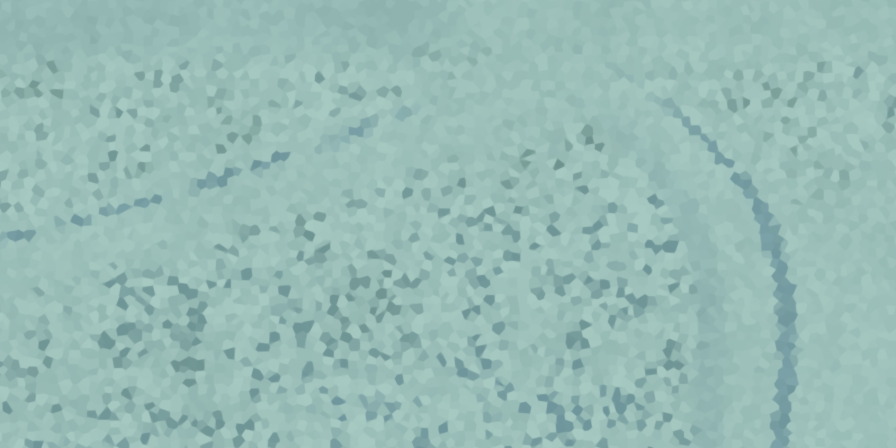
This texture is drawn by a Shadertoy shader. Its source:

```glsl
// Pale teal sandy ground in angular grains, crossed by two blue-grey wheel tracks.
#define GRAINS 50.0                    // grains per canvas height
#define JITTER 0.92                    // irregularity of the grain grid
#define SHARPNESS 15.0                 // crispness of the grain borders
#define FIELD_DENSITY 0.34             // dark grains in the inner field
#define VERGE_DENSITY 0.25             // dark grains on the outer verges
#define ROAD_DENSITY 0.08              // dark grains on the smooth lane
#define TRACK_WIDTH 0.014
#define PALE vec3(0.650, 0.788, 0.758)
#define SAND vec3(0.572, 0.713, 0.692)
#define MOSS vec3(0.435, 0.580, 0.560)
#define SLATE vec3(0.435, 0.588, 0.615)

vec2 hash2(vec2 p) {
    vec3 q = fract(vec3(p.xyx) * vec3(0.1031, 0.1030, 0.0973));
    q += dot(q, q.yzx + 33.33);
    return fract((q.xx + q.yz) * q.zy);
}

float cornerSlope(vec2 cell, vec2 offset) {
    float angle = 6.2832 * hash2(cell + 71.0).x;
    return dot(vec2(cos(angle), sin(angle)), offset);
}

float gradientNoise(vec2 p) {
    vec2 i = floor(p), f = fract(p);
    vec2 u = f * f * f * (f * (f * 6.0 - 15.0) + 10.0);
    vec2 e = vec2(1.0, 0.0);
    float low = mix(cornerSlope(i, f), cornerSlope(i + e.xy, f - e.xy), u.x);
    float high = mix(cornerSlope(i + e.yx, f - e.yx), cornerSlope(i + e.xx, f - e.xx), u.x);
    return mix(low, high, u.y);
}

// Height of the left track at x
float leftTrack(float x) {
    return 0.466 + x * (0.23 + 0.09 * x);
}

// Position of the right, curving track at height y
float rightTrack(float y) {
    float d = y - 0.25;
    return 1.757 - d * d * (0.5 + d);
}

float band(float dist, float halfWidth) {
    return 1.0 - smoothstep(halfWidth * 0.65, halfWidth * 1.35, abs(dist));
}

// Flat colour of the grain whose seed lies at p
vec3 grainColour(vec2 p, vec2 id) {
    vec2 rnd = hash2(id + 19.0);
    float above = p.y - leftTrack(p.x);
    float outside = p.x - rightTrack(p.y);
    float clumps = gradientNoise(p * 9.0);
    float broad = gradientNoise(p * 3.0 + 5.0);

    // Regions of the ground
    float field = smoothstep(0.08, 0.22, -above) * smoothstep(0.14, 0.25, -outside);
    float verge = max(smoothstep(0.02, 0.07, above),
                      smoothstep(0.03, 0.10, outside) * smoothstep(0.4, 0.75, p.y));
    float horizon = smoothstep(0.82, 0.93, p.y);
    verge *= 1.0 - horizon;

    // Furrows that slant up to the right, strongest near the bottom
    vec2 furrow = vec2(dot(p, vec2(0.94, 0.34)), dot(p, vec2(-0.34, 0.94)));
    float rows = gradientNoise(furrow * vec2(7.0, 24.0));
    float low = 1.0 - smoothstep(0.15, 0.6, p.y);

    float density = mix(ROAD_DENSITY, VERGE_DENSITY, verge);
    density = mix(density, FIELD_DENSITY, field);
    density += (0.03 + 0.22 * max(field, 0.5 * verge)) * clumps;
    density += field * (0.10 + 0.30 * low) * rows;

    // Base tone, then scattered dark grains
    float tone = mix(0.5, rnd.x, mix(0.62, 1.0, max(field, verge)));
    tone += 0.06 + 0.25 * broad - 0.14 * horizon;
    tone += 0.45 * horizon * gradientNoise(p * vec2(4.0, 17.0));
    vec3 colour = mix(SAND, PALE, clamp(tone, 0.0, 1.0));
    float blue = clamp(0.15 + 0.6 * low + broad, 0.0, 1.0);
    float shade = smoothstep(0.0, 0.35, density - rnd.y);
    colour = mix(colour, mix(MOSS, SLATE, blue), shade);
    colour = mix(colour, SLATE, 0.13 * horizon * (1.0 - smoothstep(0.6, 1.4, p.x)));

    // Faint inner rut, then the two worn tracks
    float rut = band(outside + 0.17, 0.035) * (1.0 - smoothstep(0.6, 0.85, p.y));
    float left = band(above, TRACK_WIDTH * 0.72) * (1.0 - smoothstep(0.82, 1.0, p.x));
    left *= smoothstep(-0.35, 0.0, gradientNoise(p * 11.0 + 3.0));
    float right = band(outside, TRACK_WIDTH * (1.2 - 0.4 * smoothstep(0.4, 0.8, p.y)));
    right *= 1.0 - 0.75 * smoothstep(0.66, 0.82, p.y);
    right *= 1.0 - smoothstep(0.82, 0.92, p.y);
    colour = mix(colour, SLATE, 0.20 * rut);
    return mix(colour, SLATE + 0.05 * (rnd.x - 0.3), 0.92 * max(left, right));
}

void mainImage(out vec4 fragColor, in vec2 fragCoord) {
    vec2 p = fragCoord / iResolution.y * GRAINS;
    vec2 cell = floor(p);
    vec3 sum = vec3(0.0);
    float total = 0.0;

    // Voronoi grains with softly blended borders
    for (int y = -1; y <= 1; y++) {
        for (int x = -1; x <= 1; x++) {
            vec2 id = cell + vec2(x, y);
            vec2 seed = id + 0.5 + JITTER * (hash2(id) - 0.5);
            float weight = exp(-SHARPNESS * distance(p, seed));
            sum += weight * grainColour(seed / GRAINS, id);
            total += weight;
        }
    }
    fragColor = vec4(sum / total, 1.0);
}
```
